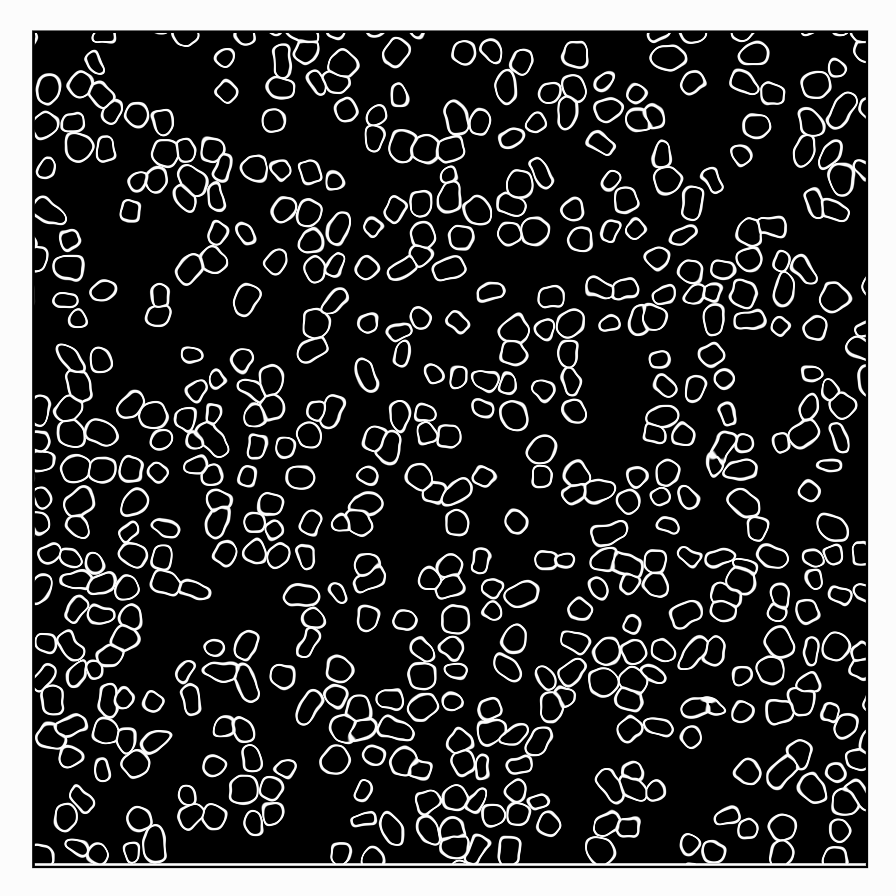
This pattern is drawn by a WebGL 2 fragment shader. Its source:

```glsl
#version 300 es
precision highp float;
// Draws scattered, touching white cell outlines on a black square with a white margin.

uniform vec2 u_resolution;
out vec4 fragColor;

const vec3 INK = vec3(0.99);
const vec3 GROUND = vec3(0.0);
const vec2 FRAME_MIN = vec2(0.036, 0.031);
const vec2 FRAME_MAX = vec2(0.969, 0.966);
const float BORDER = 0.0028;      // black rim inside the frame
const float GRID = 30.5;          // candidate cells per canvas width
const float STROKE = 0.0014;      // half width of an outline
const float SOFTNESS = 0.0007;    // half width of its blurred edge

// Four random values from a lattice point and a seed.
vec4 hash4(vec2 p, float seed) {
    vec4 q = fract(vec4(p.xyx, p.y + seed) * vec4(0.1031, 0.1030, 0.0973, 0.1099) + seed * 0.317);
    q += dot(q, q.wzxy + 33.33);
    return fract((q.xxyz + q.yzzw) * q.zywx);
}

// Slope of one lattice corner, measured at an offset from it.
float cornerSlope(vec2 corner, vec2 offset, float seed) {
    float angle = 6.2832 * hash4(corner, seed).x;
    return dot(vec2(cos(angle), sin(angle)), offset);
}

float gradientNoise(vec2 p, float seed) {
    vec2 i = floor(p), f = fract(p);
    vec2 u = f * f * f * (f * (f * 6.0 - 15.0) + 10.0);
    vec2 e = vec2(1.0, 0.0);
    float low = mix(cornerSlope(i, f, seed), cornerSlope(i + e, f - e, seed), u.x);
    float high = mix(cornerSlope(i + e.yx, f - e.yx, seed), cornerSlope(i + 1.0, f - 1.0, seed), u.x);
    return mix(low, high, u.y);
}

mat2 rotation(float angle) {
    float c = cos(angle), s = sin(angle);
    return mat2(c, s, -s, c);
}

float ellipseDistance(vec2 p, vec2 radii) {
    float k = length(p / radii);
    return k * (k - 1.0) / max(length(p / (radii * radii)), 0.001);
}

float roundBoxDistance(vec2 p, vec2 radii, float corner) {
    vec2 q = abs(p) - radii + corner;
    return length(max(q, 0.0)) + min(max(q.x, q.y), 0.0) - corner;
}

float boxDistance(vec2 p, vec2 low, vec2 high) {
    return roundBoxDistance(p - 0.5 * (low + high), 0.5 * (high - low), 0.0);
}

// Distance to one cell: an oval or rounded block, tapered and bent.
float cellDistance(vec2 p, vec4 form, vec4 look) {
    float size = mix(0.0093, 0.0158, form.x);
    float stretch = sqrt(mix(1.0, 2.1, form.y * form.y));
    vec2 radii = size * vec2(stretch, 1.0 / stretch);
    p = rotation(6.2832 * look.x) * p;
    p.y *= 1.0 + 0.5 * (look.y - 0.5) * p.x / radii.x;
    p.y += 22.0 * (look.z - 0.5) * (stretch - 0.9) * p.x * p.x;
    float block = roundBoxDistance(p, radii * 0.95, 0.72 * radii.y);
    return mix(ellipseDistance(p, radii), block, look.w);
}

// Signed distance to the nearest outline; overlapping cells share one wall.
float outlineDistance(vec2 p) {
    vec2 home = floor(p * GRID);
    float nearest = 1.0, second = 1.0;
    for (int y = -1; y <= 1; y++) {
        for (int x = -1; x <= 1; x++) {
            vec2 id = home + vec2(x, y);
            vec4 form = hash4(id, 1.0);
            vec4 look = hash4(id, 2.0);
            float density = 0.6 + 0.55 * gradientNoise(id * 0.19, 3.0);
            if (hash4(id, 4.0).x > density) continue;
            vec2 center = (id + mix(vec2(0.2), vec2(0.8), form.zw)) / GRID;
            float d = cellDistance(p - center, form, look);
            second = min(second, max(nearest, d));
            nearest = min(nearest, d);
        }
    }
    return max(nearest, 0.5 * (nearest - second));
}

float strokeMask(float d, float halfWidth, float blur) {
    return 1.0 - smoothstep(halfWidth - blur, halfWidth + blur, abs(d));
}

float insideMask(float d, float blur) {
    return 1.0 - smoothstep(-blur, blur, d);
}

void main() {
    float pixel = 1.0 / min(u_resolution.x, u_resolution.y);
    vec2 uv = gl_FragCoord.xy * pixel;
    float blur = max(SOFTNESS, 0.35 * pixel);

    // Wobbly cell outlines, cut off at the border
    vec2 wobble = vec2(gradientNoise(uv * 58.0, 5.0), gradientNoise(uv * 58.0, 6.0));
    float ink = strokeMask(outlineDistance(uv + 0.0035 * wobble), STROKE, blur);
    ink *= insideMask(boxDistance(uv, FRAME_MIN + BORDER, FRAME_MAX - BORDER), 0.5 * pixel);

    // Thin bright line along the lower edge
    vec2 lineEnd = vec2(FRAME_MAX.x - BORDER, FRAME_MIN.y + 0.0055);
    ink = max(ink, insideMask(boxDistance(uv, FRAME_MIN + BORDER, lineEnd), 0.5 * pixel));

    // White margin around the square
    float square = insideMask(boxDistance(uv, FRAME_MIN, FRAME_MAX), 0.5 * pixel);
    fragColor = vec4(mix(INK, mix(GROUND, INK, ink), square), 1.0);
}
```
